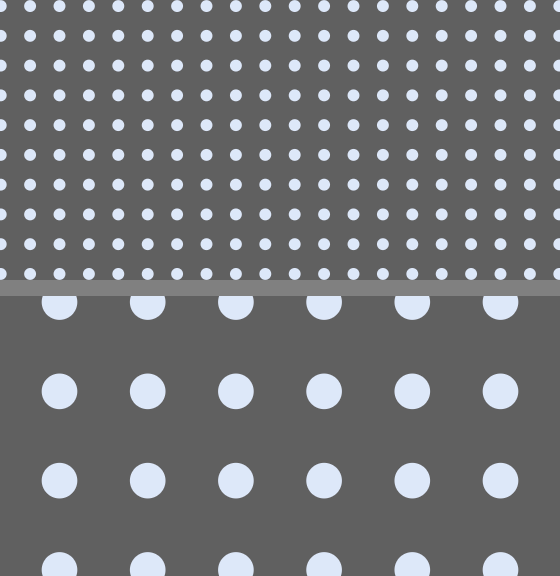
Top, the full canvas; bottom, a detail of the centre.
This pattern is drawn by a WebGL 2 fragment shader. Its source:

```glsl
#version 300 es
precision highp float;

#define PITCH vec2(0.1050, 0.1063)
#define DOT_RADIUS 0.0212
#define GROUND_COLOR vec3(0.378, 0.378, 0.378)
#define DOT_COLOR vec3(0.868, 0.908, 0.978)

uniform vec2 u_resolution;
out vec4 fragColor;

// Signed distance to the nearest dot of a rectangular grid
float dotGrid(vec2 p) {
    vec2 cell = (fract(p / PITCH) - 0.5) * PITCH;
    return length(cell) - DOT_RADIUS;
}

void main() {
    // Centred coordinates in units of canvas height
    vec2 p = (gl_FragCoord.xy - 0.5 * u_resolution) / u_resolution.y;
    float pixel = 1.0 / u_resolution.y;

    // Antialiased coverage of the dots
    float coverage = clamp(0.5 - dotGrid(p) / pixel, 0.0, 1.0);
    fragColor = vec4(mix(GROUND_COLOR, DOT_COLOR, coverage), 1.0);
}
```
